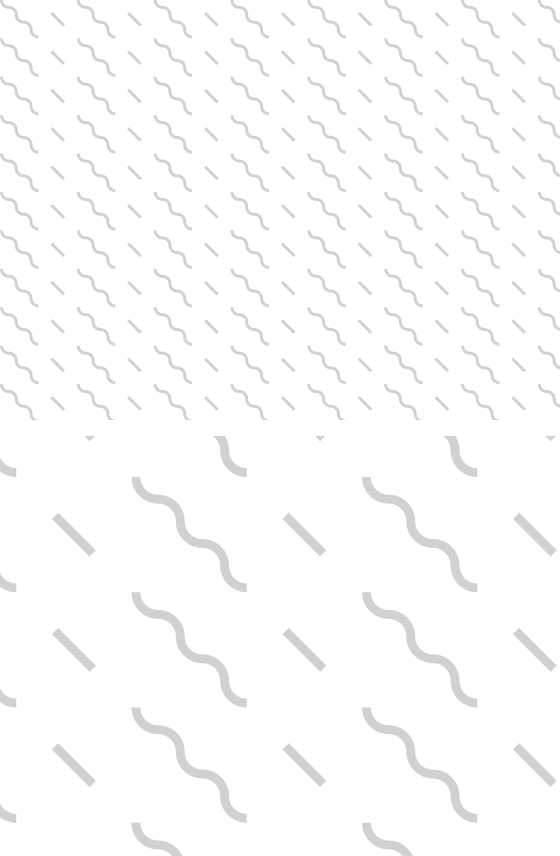
Top, the full canvas; bottom, a detail of the centre.
Reproduce this pattern procedurally as a WebGL 2 fragment shader.

```glsl
#version 300 es
precision highp float;
// Grey diagonal wiggles and short slanted bars, repeated on a white ground.

uniform vec2 u_resolution;
out vec4 fragColor;

const vec3 GROUND = vec3(1.0);
const vec3 INK = vec3(0.82);

const float CANVAS_HEIGHT = 284.25;      // canvas height in pattern units
const vec2 CELL = vec2(52.0, 26.0);      // size of one repeat
const float CELL_SHIFT = 4.0;            // keeps shapes off the cell's sides
const float HALF_STROKE = 1.0;
const float ARC_RADIUS = 5.0;
const float WIGGLE_SIZE = 26.0;
const vec2 BAR_CENTRE = vec2(39.0, 13.0);
const float BAR_HALF_LENGTH = 6.0;

// Distance to a box centred on the origin.
float boxDistance(vec2 p, vec2 halfSize) {
    vec2 d = abs(p) - halfSize;
    return length(max(d, 0.0)) + min(max(d.x, d.y), 0.0);
}

// Distance to the quarter circle in the positive quadrant.
float quarterArc(vec2 p, float radius) {
    if (min(p.x, p.y) >= 0.0) return abs(length(p) - radius);
    return min(length(p - vec2(radius, 0.0)), length(p - vec2(0.0, radius)));
}

// Five quarter arcs stepping down to the right, cut flat at both ends.
float wiggle(vec2 p, float radius, float halfStroke) {
    float d = 1e3;
    for (int k = 0; k < 3; k++) {
        vec2 q = p - vec2(radius + halfStroke, 0.0) - 2.0 * radius * float(k);
        d = min(d, quarterArc(q * vec2(-1.0, 1.0), radius));
        if (k < 2) {
            q.y -= 2.0 * radius;
            d = min(d, quarterArc(q * vec2(1.0, -1.0), radius));
        }
    }
    vec2 halfSize = vec2(0.5 * WIGGLE_SIZE);
    return max(d - halfStroke, boxDistance(p - halfSize, halfSize));
}

// Straight bar at 45 degrees with square ends.
float slantedBar(vec2 p, float halfLength, float halfStroke) {
    vec2 q = vec2(p.x + p.y, p.y - p.x) * inversesqrt(2.0);
    return boxDistance(q, vec2(halfLength, halfStroke));
}

void main() {
    // Pattern units, measured down from the top left corner
    float unitsPerPixel = CANVAS_HEIGHT / u_resolution.y;
    vec2 p = vec2(gl_FragCoord.x, u_resolution.y - gl_FragCoord.y) * unitsPerPixel;

    // Repeat
    vec2 shift = vec2(CELL_SHIFT, 0.0);
    vec2 cell = mod(p + shift, CELL) - shift;

    // Shapes; neighbouring rows keep the wiggle ends smooth
    float d = slantedBar(cell - BAR_CENTRE, BAR_HALF_LENGTH, HALF_STROKE);
    for (int row = -1; row <= 1; row++) {
        vec2 q = cell - vec2(0.0, CELL.y * float(row));
        d = min(d, wiggle(q, ARC_RADIUS, HALF_STROKE));
    }

    // Smooth edges
    float coverage = clamp(0.5 - d / unitsPerPixel, 0.0, 1.0);
    fragColor = vec4(mix(GROUND, INK, coverage), 1.0);
}
```
